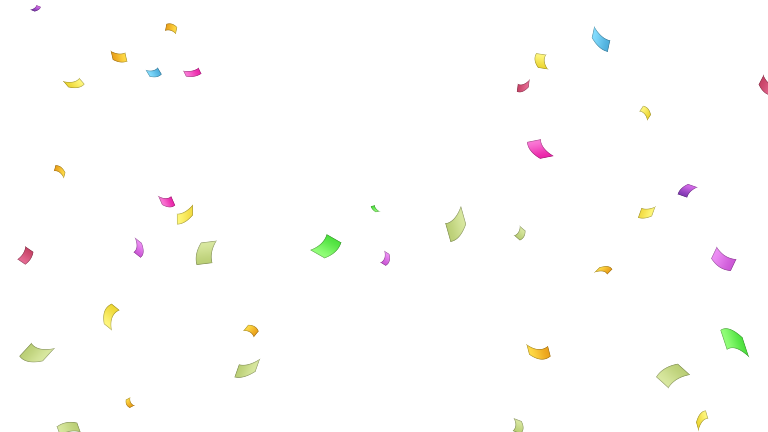
Reproduce this pattern procedurally as a Shadertoy shader.

```glsl
// Sparse confetti: small curled, glossy paper pieces scattered on white.

#define COLUMNS 9
#define ROWS 6
#define SIZE_MIN 0.009
#define SIZE_MAX 0.031
#define CURL 0.38
#define SKEW 0.75
#define RIM_WIDTH 0.0022
#define RIM_DARKNESS 0.42
#define KEEP_SIDES 0.94
#define KEEP_MIDDLE 0.36
#define SEED 3.0

const int COLOR_COUNT = 10;

// Light end of each paper gradient
const vec3 LIGHT[COLOR_COUNT] = vec3[COLOR_COUNT](
    vec3(0.98, 0.48, 0.84), vec3(1.00, 0.97, 0.50), vec3(0.58, 1.00, 0.48),
    vec3(0.52, 0.87, 1.00), vec3(0.84, 0.42, 0.92), vec3(0.90, 0.42, 0.58),
    vec3(1.00, 0.86, 0.28), vec3(0.85, 0.91, 0.63), vec3(0.93, 0.56, 0.96),
    vec3(1.00, 0.97, 0.48));

// Dark end of each paper gradient
const vec3 DARK[COLOR_COUNT] = vec3[COLOR_COUNT](
    vec3(0.92, 0.14, 0.66), vec3(0.93, 0.84, 0.20), vec3(0.30, 0.88, 0.24),
    vec3(0.30, 0.68, 0.86), vec3(0.50, 0.22, 0.70), vec3(0.78, 0.26, 0.40),
    vec3(0.92, 0.63, 0.10), vec3(0.73, 0.81, 0.46), vec3(0.80, 0.34, 0.84),
    vec3(0.95, 0.86, 0.26));

// Four random values in 0..1 from an integer index
vec4 hash4(float n) {
    vec4 p = fract((n + 1.0) * vec4(0.1031, 0.1137, 0.0973, 0.1099));
    p += dot(p, p.wzxy + 33.33);
    return fract((p.xxyz + p.yzzw) * p.zywx);
}

mat2 rotation(float angle) {
    float c = cos(angle), s = sin(angle);
    return mat2(c, s, -s, c);
}

// Maps a point into the flat sheet of a skewed, curled piece
vec2 uncurl(vec2 p, float halfLength, float skew, float curl) {
    float u = p.x - skew * p.y;
    float v = p.y - curl * (0.4 * halfLength - u * u / halfLength);
    return vec2(u, v);
}

// Approximate distance to the edge of the piece
float sheetDistance(vec2 sheet, vec2 halfSize, float skew, float curl) {
    float slope = 2.0 * curl * sheet.x / halfSize.x;
    vec2 d = abs(sheet) - halfSize;
    vec2 stretch = vec2(length(vec2(1.0, skew)),
                        length(vec2(slope, 1.0 - skew * slope)));
    return max(d.x / stretch.x, d.y / stretch.y);
}

void mainImage(out vec4 fragColor, in vec2 fragCoord) {
    float pixel = 1.0 / iResolution.y;
    vec2 canvas = vec2(iResolution.x * pixel, 1.0);
    vec2 p = fragCoord * pixel;
    vec3 color = vec3(1.0);

    for (int i = 0; i < COLUMNS * ROWS; i++) {
        float id = float(i) + SEED * 97.0;
        vec4 place = hash4(id);
        vec4 form = hash4(id + 211.0);
        vec4 look = hash4(id + 523.0);

        // One jittered piece per cell, thinned out in the middle columns
        vec2 cell = vec2(i % COLUMNS, i / COLUMNS);
        vec2 unit = (cell + place.xy) / vec2(COLUMNS, ROWS);
        float keep = abs(unit.x - 0.5) < 0.17 ? KEEP_MIDDLE : KEEP_SIDES;
        if (place.z > keep) continue;

        // Size, lean and curl
        float halfLength = mix(SIZE_MIN, SIZE_MAX, form.x);
        vec2 halfSize = halfLength * vec2(1.0, mix(0.40, 0.72, form.y));
        float skew = SKEW * (2.0 * form.z - 1.0);
        float curl = CURL * mix(0.5, 1.0, form.w) * (look.x < 0.5 ? -1.0 : 1.0);

        vec2 local = rotation(6.2832 * look.y) * (p - unit * canvas);
        vec2 sheet = uncurl(local, halfLength, skew, curl);
        float d = sheetDistance(sheet, halfSize, skew, curl);

        // Glossy gradient along the sheet with a thin darker rim
        int hue = int(look.z * float(COLOR_COUNT)) % COLOR_COUNT;
        float shade = smoothstep(-1.1, 1.1, sheet.x / halfSize.x);
        vec3 paper = mix(LIGHT[hue], DARK[hue], shade);
        float rim = smoothstep(-RIM_WIDTH - 0.5 * pixel, 0.0, d);
        paper = mix(paper, paper * 0.5 + 0.08, rim * RIM_DARKNESS * 1.6);

        float cover = 1.0 - smoothstep(-0.5 * pixel, 0.5 * pixel, d);
        color = mix(color, paper, cover);
    }

    fragColor = vec4(color, 1.0);
}
```
